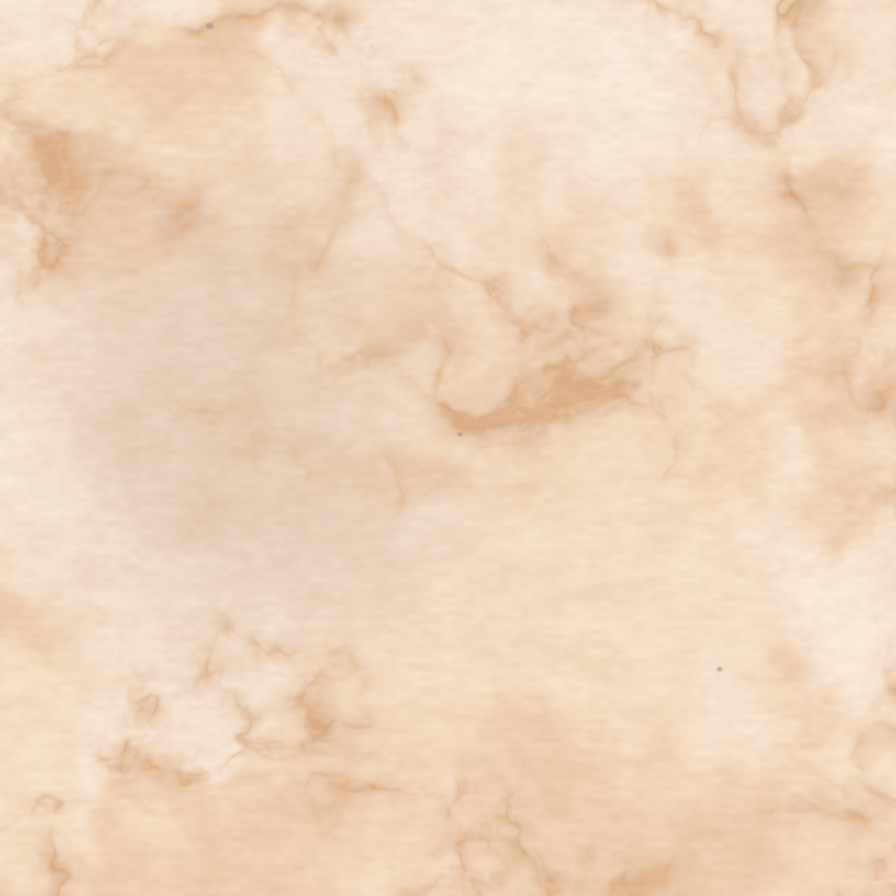
Reproduce this texture procedurally as a Shadertoy shader.

```glsl
// Aged parchment: pale cream paper with cloudy dusty and tan stains, broken
// rust creases and faint horizontal fibres. Layers of warped fractal noise tint
// the paper; creases follow the mid contours of that noise.

const vec3 PALE  = vec3(0.970, 0.908, 0.845);
const vec3 CREAM = vec3(0.950, 0.862, 0.768);
const vec3 DUST  = vec3(0.895, 0.800, 0.715);
const vec3 TAN   = vec3(0.922, 0.792, 0.665);
const vec3 RUST  = vec3(0.830, 0.640, 0.460);
const vec3 SPECK = vec3(0.660, 0.540, 0.460);

float hash(vec2 p) {
    return fract(sin(dot(p, vec2(127.1, 311.7))) * 43758.5453);
}

float noise(vec2 p) {
    vec2 cell = floor(p);
    vec2 f = fract(p);
    f = f * f * (3.0 - 2.0 * f);
    float low = mix(hash(cell), hash(cell + vec2(1, 0)), f.x);
    float high = mix(hash(cell + vec2(0, 1)), hash(cell + vec2(1, 1)), f.x);
    return mix(low, high, f.y);
}

// Fractal noise, normalised to 0..1
float fbm(vec2 p, int octaves) {
    float sum = 0.0, total = 0.0, amplitude = 0.5;
    for (int i = 0; i < octaves; i++) {
        sum += amplitude * noise(p);
        total += amplitude;
        amplitude *= 0.5;
        p = mat2(1.6, 1.2, -1.2, 1.6) * p + 7.3;
    }
    return sum / total;
}

// Soft elliptical patch
float patchMask(vec2 p, vec2 center, vec2 radius) {
    vec2 d = (p - center) / radius;
    return exp(-dot(d, d));
}

// Ragged core and wide halo along a noise contour, present only in places
float crease(vec2 p, float scale, vec2 seed) {
    float ridge = abs(fbm(p * scale + seed, 6) - 0.5);
    float present = smoothstep(0.44, 0.66, fbm(p * 3.5 + seed.yx, 4));
    float wear = smoothstep(0.22, 0.72, fbm(p * 30.0 + seed, 4));
    float line = 0.5 * exp(-ridge / 0.018) + 0.5 * exp(-ridge / 0.050);
    return line * present * (0.25 + 1.3 * wear);
}

// Sparse tiny spots, at most one per grid cell
float specks(vec2 p, float cells) {
    vec2 cell = floor(p * cells);
    vec2 center = 0.2 + 0.6 * vec2(hash(cell + 3.1), hash(cell + 8.7));
    float radius = 0.005 * (0.6 + 0.6 * hash(cell + 5.3));
    float d = length((fract(p * cells) - center) / cells * vec2(0.8, 1.0));
    float chosen = step(0.95, hash(cell + 1.9));
    return chosen * (1.0 - smoothstep(0.2 * radius, radius, d));
}

void mainImage(out vec4 fragColor, in vec2 fragCoord) {
    vec2 uv = fragCoord / iResolution.y;
    vec2 warp = vec2(fbm(uv * 6.0, 5), fbm(uv * 6.0 + 31.7, 5)) - 0.5;
    vec2 p = uv + 0.12 * warp;

    // Cloudy paper, paler towards the top corners
    float cloud = fbm(p * 4.2 + 27.0, 5) + 0.12 * (uv.y - 0.5);
    cloud += 0.10 * patchMask(uv, vec2(0.1, 0.95), vec2(0.35, 0.2));
    vec3 color = mix(CREAM, PALE, smoothstep(0.36, 0.58, cloud));

    // Tan stains, gathered towards the lower right
    float lower = patchMask(p, vec2(0.68, 0.05), vec2(0.26, 0.11));
    float stain = smoothstep(0.52, 0.74, fbm(p * 6.5 + 71.0, 5));
    float tan0 = 0.8 * stain + lower * (0.35 + 0.8 * fbm(p * 12.0, 4));
    color = mix(color, TAN, clamp(tan0, 0.0, 0.95));

    // Greyish dust at the left
    float dust = patchMask(p, vec2(0.25, 0.62), vec2(0.22, 0.17))
               + 0.7 * patchMask(p, vec2(0.30, 0.42), vec2(0.22, 0.15));
    dust *= 0.6 + 0.8 * fbm(p * 8.0 + 4.0, 4);
    color = mix(color, DUST, 0.9 * clamp(dust, 0.0, 1.0));

    // Rusty creases at two sizes
    float folds = crease(p, 2.6, vec2(17.0, 5.0))
                + 0.8 * crease(p, 4.6, vec2(41.0, 23.0));
    color = mix(color, RUST, clamp(0.60 * folds, 0.0, 0.75));

    // Fibres and soft mottling
    float fibre = noise(uv * vec2(42.0, 190.0)) - 0.5;
    float grain = fbm(uv * vec2(80.0, 125.0), 2) - 0.5;
    float mottle = fbm(uv * vec2(22.0, 30.0) + 9.0, 3) - 0.5;
    color += (0.020 * fibre + 0.036 * grain) * vec3(0.8, 1.0, 1.15);
    color += 0.045 * mottle * vec3(0.5, 1.0, 1.4);

    color = mix(color, SPECK, 0.6 * specks(uv, 7.0));
    fragColor = vec4(clamp(color, 0.0, 1.0), 1.0);
}
```
